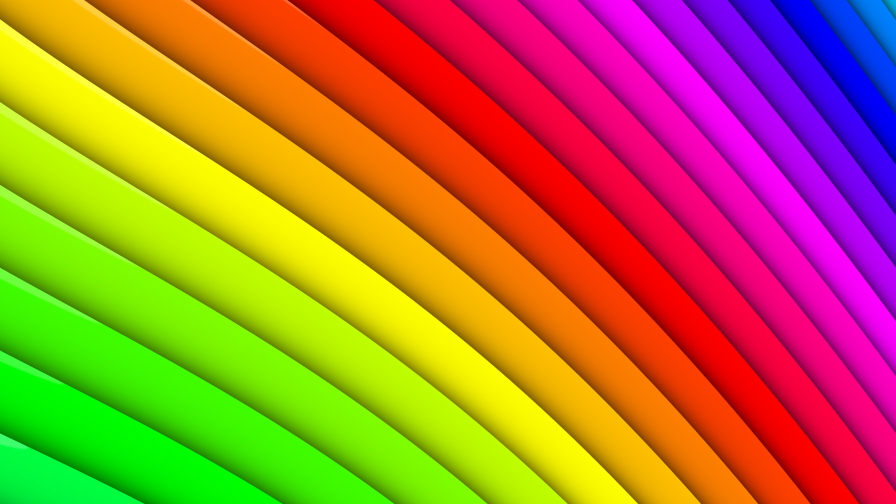
A Shadertoy shader for this background:

```glsl
// Curved glossy rainbow bands that overlap and taper across the canvas.

#define YELLOW_BAND   5.0    // index of the pure yellow band
#define HUE_STEPS     24.0   // bands in a full turn of hue
#define SLOPE_SHADE   0.07   // slow darkening across a band
#define EDGE_SHADE    0.42   // shadow cast by the next band
#define SHADE_POWER   5.0
#define GLOSS         0.24   // strength of the light streaks
#define GLOSS_WIDTH   0.14   // streak width, as part of a band

vec3 hueColor(float hue) {
    vec3 wheel = abs(fract(hue + vec3(0.0, 2.0, 1.0) / 3.0) * 6.0 - 3.0) - 1.0;
    return clamp(wheel, 0.0, 1.0);
}

// Continuous band index; whole values are the upper band edges.
// p.x runs rightward and p.y downward, both from 0 to 1.
float bandField(vec2 p) {
    float topRate = 8.20 + p.x * (-0.88 + 6.86 * p.x);
    float bottomRate = 4.84 + p.x * (2.04 + 3.76 * p.x);
    float rate = mix(topRate, bottomRate, p.y) - 1.3 * p.y * (1.0 - p.y);
    return 5.21 - 6.08 * p.y + p.x * rate;
}

// Colour of one band; depth is 0 at its upper edge and 1 at its lower edge.
vec3 bandColor(float band, float depth, float x, float pixel) {
    depth = clamp(depth, 0.0, 1.0);
    vec3 color = hueColor(1.0 / 6.0 - (band - YELLOW_BAND) / HUE_STEPS);

    // Light streak that thins out to a tip
    float tip = 0.033 + 0.043 * max(band, 0.0);
    float taper = max(1.0 - x / tip, 0.0);
    float width = GLOSS_WIDTH * sqrt(taper);
    float streak = 1.0 - smoothstep(width - pixel, width + pixel, depth);
    streak *= smoothstep(0.0, 0.15, taper) * (1.0 - smoothstep(8.0, 9.0, band));
    color = mix(color, vec3(1.0), GLOSS * streak);

    // Soft shadow toward the lower edge
    float shade = SLOPE_SHADE * depth + EDGE_SHADE * pow(depth, SHADE_POWER);
    return color * (1.0 - shade);
}

void mainImage(out vec4 fragColor, in vec2 fragCoord) {
    vec2 p = fragCoord / iResolution.xy;
    p.y = 1.0 - p.y;

    float field = bandField(p);
    float pixel = max(fwidth(field), 0.0001);
    field += 0.5 * pixel;
    float band = ceil(field);
    float depth = band - field;

    // Smooth join with the band above
    vec3 front = bandColor(band, depth, p.x, pixel);
    vec3 behind = bandColor(band + 1.0, depth + 1.0, p.x, pixel);
    vec3 color = mix(behind, front, smoothstep(0.0, pixel, depth));

    fragColor = vec4(color, 1.0);
}
```
